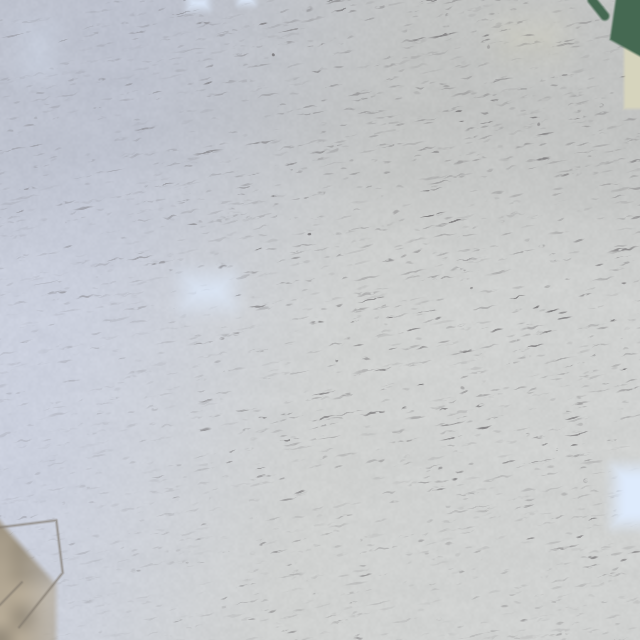
Give the GLSL for this texture, as a WebGL 1 fragment shader.

```glsl
precision highp float;
uniform vec2 u_resolution;

const vec3 COOL = vec3(0.795, 0.815, 0.868);
const vec3 WARM = vec3(0.815, 0.822, 0.818);
const vec3 GLARE = vec3(0.87, 0.92, 0.99);
const vec3 FLECK = vec3(0.42, 0.41, 0.42);
const vec3 TAN = vec3(0.64, 0.60, 0.53);
const vec3 CORD = vec3(0.50, 0.47, 0.43);
const vec3 GREEN = vec3(0.27, 0.41, 0.32);
const vec3 CREAM = vec3(0.84, 0.83, 0.74);
const float TILT = 0.19;          // fleck direction, radians
const float TOP_SHADE = 0.932;
const float GRAIN = 0.014;

float hash(vec2 p) {
  vec3 q = fract(vec3(p.xyx) * 0.1031);
  q += dot(q, q.yzx + 33.33);
  return fract((q.x + q.y) * q.z);
}

float noise(vec2 p) {
  vec2 i = floor(p), f = fract(p);
  f = f * f * (3.0 - 2.0 * f);
  return mix(mix(hash(i), hash(i + vec2(1.0, 0.0)), f.x),
             mix(hash(i + vec2(0.0, 1.0)), hash(i + vec2(1.0, 1.0)), f.x), f.y);
}

float segment(vec2 p, vec2 a, vec2 b) {
  vec2 d = b - a;
  return length(p - a - d * clamp(dot(p - a, d) / dot(d, d), 0.0, 1.0));
}

// Signed distance to the line a-b, positive on its left side
float leftOf(vec2 p, vec2 a, vec2 b) {
  vec2 d = normalize(b - a);
  return d.x * (p.y - a.y) - d.y * (p.x - a.x);
}

float inside(float d, float blur) {
  return 1.0 - smoothstep(-blur, blur, d);
}

// Soft rounded box of reflected light
float glow(vec2 p, vec2 center, vec2 size, float blur) {
  vec2 d = abs(p - center) - size;
  return inside(length(max(d, 0.0)) + min(max(d.x, d.y), 0.0), blur);
}

// Scattered short dashes, one candidate per cell
float flecks(vec2 q, vec2 cell, float share, vec2 size, float seed) {
  float ink = 0.0;
  vec2 home = floor(q / cell);
  for (int j = -1; j <= 1; j++) {
    for (int i = -1; i <= 1; i++) {
      vec2 id = home + vec2(float(i), float(j));
      vec2 key = id + seed;
      vec2 center = (id + vec2(hash(key), hash(key + 17.3))) * cell;
      float cluster = noise(center * vec2(6.0, 22.0) + seed);
      float present = step(hash(key + 41.7), share * (0.3 + 1.4 * cluster));
      float pick = hash(key + 63.1);
      vec2 reach = size * vec2(0.25 + 0.75 * pick * pick, 0.6 + 0.4 * hash(key + 87.9));
      vec2 d = q - center;
      d.y += (noise(q * 110.0 + seed) - 0.5) * 0.004;
      float body = 1.0 - smoothstep(0.35, 1.25, length(d / reach));
      float strength = 0.3 + 0.7 * pow(hash(key + 29.5), 2.0);
      ink = max(ink, present * strength * body);
    }
  }
  return ink * smoothstep(0.12, 0.6, noise(q * vec2(150.0, 320.0) + seed));
}

void main() {
  vec2 p = gl_FragCoord.xy / u_resolution;
  float aa = 1.2 / u_resolution.y;

  // Floor tone: cool on the left, darker toward the top
  vec3 color = mix(COOL, WARM, smoothstep(0.05, 0.6, p.x + 0.25 * (0.5 - p.y)));
  color *= mix(1.0, TOP_SHADE, smoothstep(0.52, 0.82, p.y + 0.08 * (noise(p * 4.0) - 0.5)));
  color = mix(color, CREAM, 0.5 * glow(p, vec2(0.83, 0.94), vec2(0.03, 0.01), 0.07));
  color += 0.012 * (noise(p * vec2(14.0, 40.0)) - 0.5);
  color += GRAIN * (noise(p * 260.0) + noise(p * 130.0) - 1.0);

  // Mineral flecks along the tilted grain
  float c = cos(TILT), s = sin(TILT);
  vec2 q = vec2(c * p.x + s * p.y, c * p.y - s * p.x) + 3.0;
  float ink = 0.75 * flecks(q, vec2(0.050, 0.018), 0.38, vec2(0.024, 0.0022), 5.0);
  ink = max(ink, 0.35 * flecks(q, vec2(0.034, 0.013), 0.5, vec2(0.022, 0.0026), 71.0));
  ink = max(ink, 0.9 * flecks(q, vec2(0.085, 0.060), 0.25, vec2(0.011, 0.0034), 133.0));
  ink *= mix(0.5, 1.0, smoothstep(0.1, 0.6, p.x)) * mix(0.65, 1.0, smoothstep(0.0, 0.4, p.y));
  color = mix(color, FLECK, ink);

  // Reflected lamps
  float light = 0.8 * glow(p, vec2(0.325, 0.545), vec2(0.035, 0.022), 0.035);
  light = max(light, glow(p, vec2(0.99, 0.225), vec2(0.03, 0.045), 0.022));
  light = max(light, glow(p, vec2(0.31, 0.995), vec2(0.015, 0.008), 0.014));
  light = max(light, glow(p, vec2(0.385, 1.0), vec2(0.012, 0.006), 0.012));
  light = max(light, 0.3 * glow(p, vec2(0.06, 0.92), vec2(0.02, 0.035), 0.04));
  color = mix(color, GLARE, light);

  // Tan bag and its cord in the lower corner
  vec2 knee = vec2(0.098, 0.105), peak = vec2(0.088, 0.187), foot = vec2(0.03, 0.02);
  float bag = max(leftOf(p, vec2(0.0, 0.185), vec2(0.085, 0.09)), p.x - 0.088);
  vec3 cloth = TAN * (0.92 + 0.2 * noise(p * 28.0));
  color = mix(color, cloth, inside(bag, 0.007) * mix(0.6, 1.0, inside(p.x - 0.06, 0.04)));
  float cord = min(segment(p, vec2(0.0, 0.176), peak), segment(p, peak, knee));
  cord = min(cord, segment(p, knee, foot));
  cord = min(cord, segment(p, vec2(0.0, 0.055), vec2(0.034, 0.09)));
  color = mix(color, CORD, 0.75 * inside(cord - 0.0015, aa + 0.0008));

  // Green object with a pale base in the upper corner
  color = mix(color, CREAM, inside(max(0.975 - p.x, 0.83 - p.y), 0.004));
  float cloak = max(leftOf(p, vec2(0.962, 1.0), vec2(0.953, 0.938)) * -1.0,
                    leftOf(p, vec2(0.953, 0.938), vec2(1.0, 0.912)) * -1.0);
  cloak = min(cloak, segment(p, vec2(0.925, 1.0), vec2(0.945, 0.975)) - 0.007);
  color = mix(color, GREEN, inside(cloak, aa + 0.001));

  gl_FragColor = vec4(clamp(color, 0.0, 1.0), 1.0);
}
```
